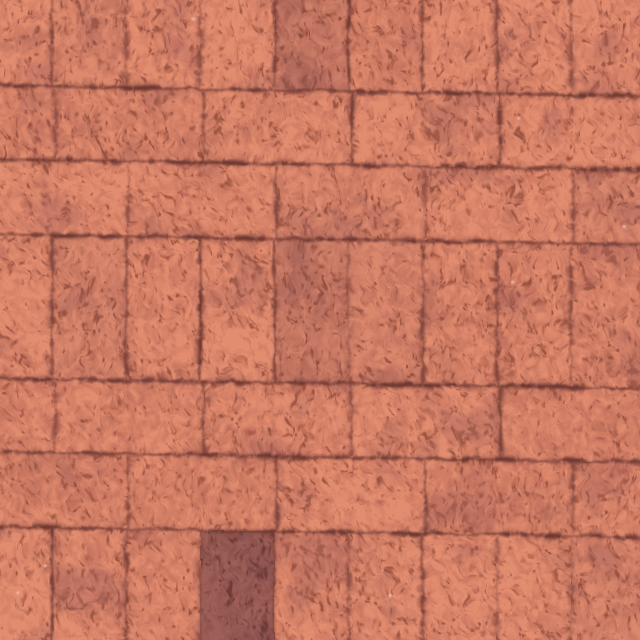
Write a Shadertoy shader that draws this texture.

```glsl
// Weathered red brick paving: one upright course, then two staggered flat courses, repeating.

const vec3 CLAY_LIGHT = vec3(0.875, 0.54, 0.43);
const vec3 CLAY_MID   = vec3(0.77, 0.45, 0.37);
const vec3 PIT        = vec3(0.56, 0.285, 0.22);
const vec3 BLOOM      = vec3(0.69, 0.42, 0.38);
const vec3 JOINT      = vec3(0.42, 0.215, 0.19);
const vec3 GRIT       = vec3(0.95, 0.76, 0.70);

const float BRICK_WIDTH   = 0.1159;
const float COURSE_PERIOD = 0.457;
const float FLAT_A_END    = 0.115;
const float FLAT_B_END    = 0.232;
const float FIRST_COURSE  = 0.134;
const float TILT          = 0.016;

// Integer hash to 0..1
float hash(vec2 cell) {
    uvec2 q = uvec2(ivec2(floor(cell))) * uvec2(1597334677u, 3812015801u);
    uint n = (q.x ^ q.y) * 1597334677u;
    n = (n ^ (n >> 15)) * 2246822519u;
    n ^= n >> 13;
    return float(n >> 8) / 16777216.0;
}

float noise(vec2 p) {
    vec2 i = floor(p), f = fract(p);
    f = f * f * (3.0 - 2.0 * f);
    return mix(mix(hash(i), hash(i + vec2(1, 0)), f.x),
               mix(hash(i + vec2(0, 1)), hash(i + vec2(1, 1)), f.x), f.y);
}

float fbm(vec2 p, int octaves) {
    float sum = 0.0, total = 0.0, amp = 0.5;
    for (int i = 0; i < octaves; i++) {
        sum += amp * noise(p);
        total += amp;
        p = mat2(1.6, 1.2, -1.2, 1.6) * p + 17.0;
        amp *= 0.5;
    }
    return sum / total;
}

vec2 rotate(vec2 p, float angle) {
    float c = cos(angle), s = sin(angle);
    return vec2(c * p.x - s * p.y, s * p.x + c * p.y);
}

// Returns brick id (xy), distance to upright joint (z) and to course joint (w)
vec4 brickwork(vec2 p, out vec2 jointId) {
    float down = 1.0 - p.y - TILT * p.x - FIRST_COURSE;
    float period = floor(down / COURSE_PERIOD);
    float t = down - period * COURSE_PERIOD;

    float course = step(FLAT_A_END, t) + step(FLAT_B_END, t);
    bool upright = course > 1.5;
    float brickLength = upright ? BRICK_WIDTH : 2.0 * BRICK_WIDTH;
    float start = upright ? 0.081 : 0.086 + course * 0.1145;
    float row = 3.0 * period + course;

    float along = (p.x - start) / brickLength;
    float side = (0.5 - abs(fract(along) - 0.5)) * brickLength;
    float ends = min(min(t, COURSE_PERIOD - t),
                     min(abs(t - FLAT_A_END), abs(t - FLAT_B_END)));
    jointId = vec2(floor(along + 0.5), row);
    return vec4(floor(along), row, side, ends);
}

// How strongly a brick is over-fired: a dark one low down, paler ones elsewhere
float firing(vec2 id) {
    bool upright = mod(id.y, 3.0) > 1.5;
    bool low = id.y > 4.5;
    float darkColumn = low ? 2.0 : 3.0;
    if (upright && abs(id.x - darkColumn) < 0.5) return low ? 0.9 : 0.22;
    return 0.12 * smoothstep(0.75, 1.0, hash(id + 71.0));
}

// Clay face: dense mottling, small crumbly pits, faint stains
vec3 clayFace(vec2 p, vec2 id) {
    float tone = hash(id + 23.0);
    float slant = mix(-0.7, 0.1, hash(id + 41.0));
    vec2 swirl = vec2(noise(p * 55.0), noise(p * 55.0 + 30.0)) - 0.5;
    vec2 q = rotate(p + 0.012 * swirl, slant) + 3.0 * id;
    float grain = fbm(q * vec2(135.0, 100.0), 3);
    float stain = fbm(p * 15.0 + 5.0 * id, 4);
    float light = 0.68 + 1.7 * (grain - 0.5) + 0.9 * (stain - 0.5) + 0.35 * (tone - 0.5);
    vec3 color = mix(CLAY_MID, CLAY_LIGHT, clamp(light, -0.4, 1.15));

    float speck = fbm(q * vec2(175.0, 110.0) + 90.0, 2) + 0.4 * (0.5 - stain);
    color = mix(color, PIT, 0.5 * smoothstep(0.52, 0.88, speck));
    color = mix(color, PIT * 0.9, 0.45 * smoothstep(0.74, 0.92, speck));
    color = mix(color, BLOOM, 0.35 * smoothstep(0.42, 0.25, stain));
    return color * mix(vec3(1.0), vec3(0.66, 0.64, 0.76), firing(id));
}

// Blurred line, dark at its core
float line(float dist, float halfWidth, float pixel) {
    float d = dist / (halfWidth + 0.3 * pixel);
    return exp(-d * d);
}

void mainImage(out vec4 fragColor, in vec2 fragCoord) {
    vec2 uv = fragCoord / iResolution.xy;
    float pixel = 1.0 / min(iResolution.x, iResolution.y);

    // Crumbled brick edges
    vec2 wobble = vec2(fbm(uv * 50.0, 3), fbm(uv * 50.0 + 50.0, 3)) - 0.5;
    vec2 jointId;
    vec4 brick = brickwork(uv + 0.006 * wobble, jointId);
    vec3 color = clayFace(uv, brick.xy);

    // Joints: ragged lines that fade in places and gather dirt in others
    float wear = smoothstep(0.25, 0.75, fbm(uv * 30.0 + 130.0, 3));
    float ragged = fbm(uv * 110.0 + 60.0, 2);
    float width = mix(0.0013, 0.0042, 0.45 * wear + 0.55 * ragged);
    float depth = mix(0.35, 1.0, hash(jointId + 9.0)) * mix(0.65, 1.0, wear);
    float joint = max(line(brick.z, width, pixel) * depth,
                      line(brick.w, width * 1.1, pixel) * mix(0.6, 1.0, wear));
    joint *= mix(0.65, 1.0, smoothstep(0.25, 0.6, ragged));
    float margin = line(min(brick.z, brick.w), 0.0075, pixel);
    float dirt = margin * smoothstep(0.4, 0.8, ragged + 0.3 * (wear - 0.5));
    color = mix(color, mix(BLOOM, PIT, 0.5), 0.7 * dirt);
    color = mix(color, JOINT, 0.95 * joint);

    // Sparse pale grit
    vec2 cell = floor(uv * 24.0);
    vec2 center = 0.2 + 0.6 * vec2(hash(cell + 300.0), hash(cell + 400.0));
    float grit = line(length(fract(uv * 24.0) - center) / 24.0, 0.0022, pixel);
    color = mix(color, GRIT, 0.8 * grit * step(0.985, hash(cell + 500.0)));

    fragColor = vec4(color, 1.0);
}
```
